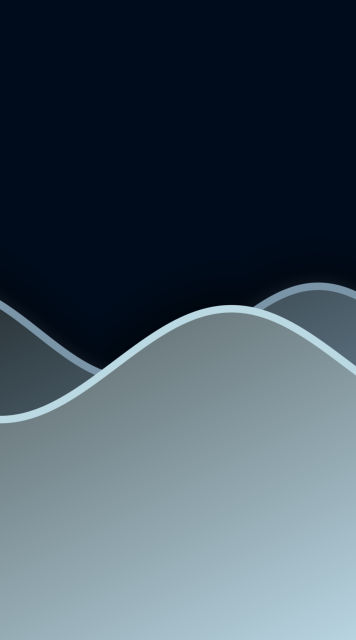
Write a WebGL 1 fragment shader that draws this background.

```glsl
precision highp float;

uniform vec2 u_resolution;

const float TAU = 6.2831853;
const float STROKE_WIDTH = 0.0117;

// Signed distance to a cosine wave, positive above, in canvas heights.
// wave = (crest x, period, mean height, amplitude)
float waveDistance(vec2 uv, vec4 wave, float aspect) {
  float k = TAU / wave.y;
  float phase = k * (uv.x - wave.x);
  float slope = -wave.w * k * sin(phase) / aspect;
  float height = wave.z + wave.w * cos(phase);
  return (uv.y - height) / sqrt(1.0 + slope * slope);
}

// Coverage of the region where d is negative.
float coverage(float d, float pixel) {
  return 1.0 - smoothstep(-0.75 * pixel, 0.75 * pixel, d);
}

// Soft falloff above an edge.
float halo(float d, float radius) {
  float r = max(d, 0.0) / radius;
  return exp(-r * r);
}

// Fill below the wave, then its outline.
vec3 paintWave(vec3 base, float d, vec3 fill, vec3 stroke, float pixel) {
  vec3 color = mix(base, fill, coverage(d, pixel));
  return mix(color, stroke, coverage(abs(d) - 0.5 * STROKE_WIDTH, pixel));
}

void main() {
  vec2 uv = gl_FragCoord.xy / u_resolution;
  float aspect = u_resolution.x / u_resolution.y;
  float pixel = 1.0 / u_resolution.y;

  // Wave shapes
  float backDist = waveDistance(uv, vec4(0.894, 1.047, 0.4798, 0.0729), aspect);
  float frontDist = waveDistance(uv, vec4(0.650, 1.300, 0.4310, 0.0866), aspect);

  // Diagonal light, brightest at the lower right
  float light = 1.0 - 0.41 * (1.0 - uv.x) - 1.47 * uv.y;
  vec3 backFill = mix(vec3(0.225, 0.280, 0.310), vec3(0.53, 0.66, 0.75), light);
  vec3 frontFill = mix(vec3(0.400, 0.455, 0.470), vec3(0.72, 0.83, 0.88), light);

  // Night sky, dimmed close to the waves
  vec3 color = vec3(0.0, 0.047, 0.108);
  float nearest = min(backDist, frontDist);
  color *= 1.0 - 0.4 * halo(nearest, 0.05);
  color += vec3(0.05, 0.055, 0.06) * halo(backDist, 0.016);

  // Layers from back to front
  color = paintWave(color, backDist, backFill, vec3(0.48, 0.58, 0.66), pixel);
  color = paintWave(color, frontDist, frontFill, vec3(0.73, 0.85, 0.89), pixel);

  gl_FragColor = vec4(color, 1.0);
}
```
